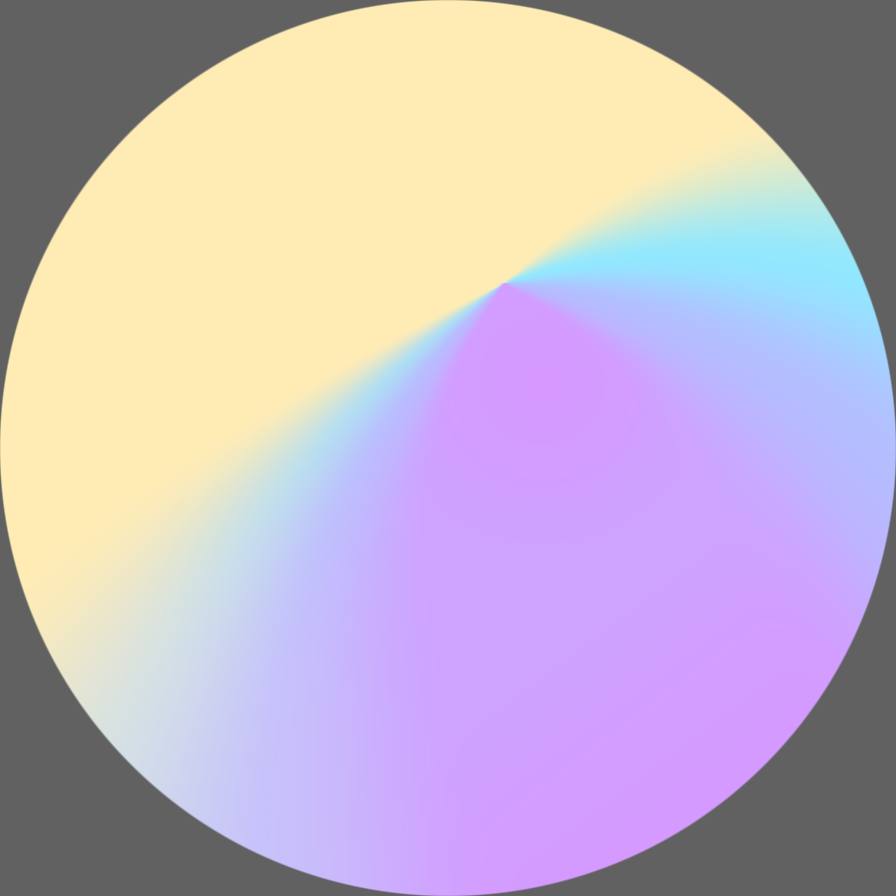
Write a three.js fragment shader that draws this background.

```glsl
// A pastel disc on grey: cream sweeps through cyan and blue into violet.
// Colours follow the angle around an off-centre pinch point, with separate
// ramps on its left and right whose stops drift with distance.

varying vec2 vUv;

const vec3 CREAM = vec3(1.0, 0.925, 0.71);
const vec3 CYAN = vec3(0.57, 0.91, 1.0);
const vec3 VIOLET = vec3(0.805, 0.64, 1.0);
const vec3 PINK = vec3(0.845, 0.59, 1.0);
const vec3 GREY = vec3(0.38);

// Wide fan below the pinch, paler as it opens out.
vec3 leftRamp(vec2 d, float r) {
  float below = degrees(atan(-d.y, -d.x));
  float t = (below - 24.0 - 10.0 * r) / (36.0 + 40.0 * r);
  float spread = smoothstep(0.1, 0.6, r);
  vec3 pale = mix(vec3(0.67, 0.87, 0.96), vec3(0.83, 0.88, 0.90), spread);
  vec3 blue = mix(vec3(0.72, 0.74, 1.0), vec3(0.78, 0.77, 0.98), spread);
  vec3 color = mix(CREAM, pale, smoothstep(0.0, 0.36, t));
  color = mix(color, blue, smoothstep(0.28, 0.58, t));
  return mix(color, VIOLET, smoothstep(0.48, 1.0, t));
}

// Bright cyan wedge bending down towards the right rim.
vec3 rightRamp(vec2 d, float r) {
  float angle = degrees(atan(d.y, d.x)) + 38.0 * r;
  vec3 color = mix(CYAN, CREAM, smoothstep(15.0, 47.0, angle));
  color = mix(color, vec3(0.70, 0.75, 1.0), 1.0 - smoothstep(-6.0, 18.0, angle));
  return mix(color, VIOLET, 1.0 - smoothstep(-36.0, -2.0, angle));
}

void main() {
  vec2 d = vUv - vec2(0.5625, 0.684);
  float r = length(d);

  // Both ramps agree along the split, in the cream and in the violet.
  float side = smoothstep(-0.01, 0.01, dot(d, vec2(0.87, 0.5)));
  vec3 color = mix(leftRamp(d, r), rightRamp(d, r), side);

  // Pink warmth under the pinch and along the lower right rim.
  float violetArea = 1.0 - smoothstep(0.0, 0.10, distance(color, VIOLET));
  float core = exp(-dot(vUv - vec2(0.605, 0.575), vUv - vec2(0.605, 0.575)) / 0.018);
  float rim = smoothstep(0.18, 0.52, dot(vUv - 0.5, vec2(0.6, -0.8)));
  color = mix(color, PINK, violetArea * max(0.8 * core, 0.75 * rim));

  // Disc touching all four sides.
  float edge = length(vUv - 0.5) - 0.5;
  float aa = fwidth(edge);
  color = mix(color, GREY, smoothstep(-aa, aa, edge));
  gl_FragColor = vec4(color, 1.0);
}
```
